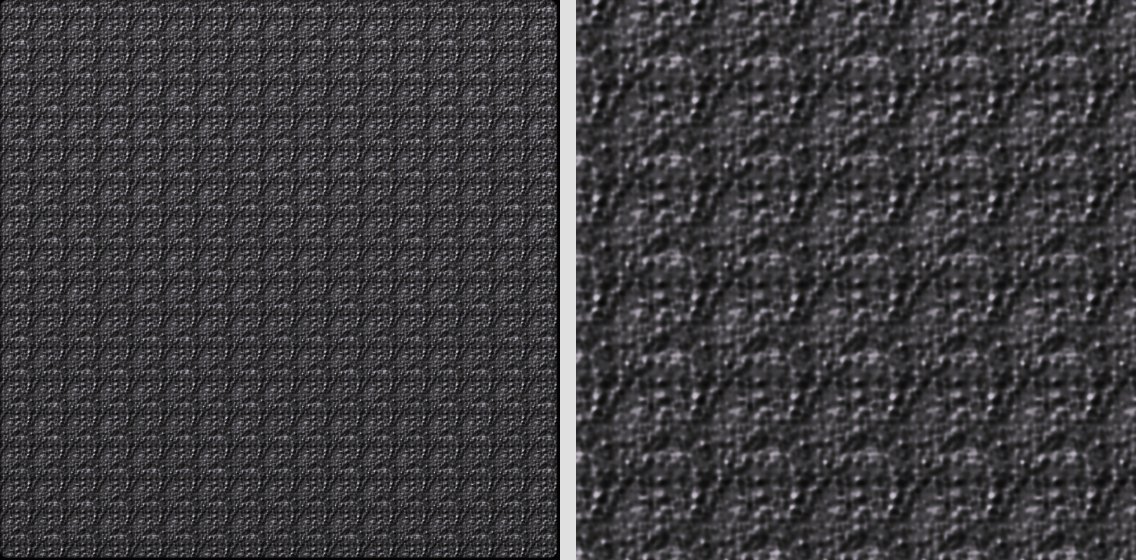
Left, the full canvas; right, a detail of the centre.
Reproduce this texture procedurally as a three.js fragment shader.

```glsl
// Dark charcoal stone: a 17 by 17 grid of one rough, embossed tile, lit from the upper left.
// The grain is cellular noise that wraps at each tile, with a little jitter between repeats;
// soft patches and thin dark seams shape the tile, and a rounded black rim closes the plate.

varying vec2 vUv;

vec2 hash2(vec2 p) {
  return fract(sin(vec2(dot(p, vec2(127.1, 311.7)), dot(p, vec2(269.5, 183.3)))) * 4375.85);
}

// Height of rounded grains, one per cell, repeating after "wrap" cells
float grainHeight(vec2 p, float wrap) {
  vec2 base = floor(p);
  float height = 0.0;
  for (int j = -1; j <= 1; j++) {
    for (int i = -1; i <= 1; i++) {
      vec2 cell = base + vec2(float(i), float(j));
      vec2 wrapped = floor(mod(cell + 0.5, wrap));
      vec2 jitter = mix(hash2(wrapped + wrap), hash2(cell + 7.0), 0.18);
      float size = hash2(wrapped + 41.0).x;
      vec2 d = p - cell - jitter;
      height += size * exp(-5.0 * dot(d, d));
    }
  }
  return height;
}

// Slope toward the light at the upper left (y runs down)
float emboss(vec2 tilePos, float cells) {
  vec2 p = tilePos * cells;
  return grainHeight(p + 0.28, cells) - grainHeight(p - 0.28, cells);
}

float blob(vec2 p, vec2 center, vec2 radius) {
  vec2 d = (p - center) / radius;
  return exp(-dot(d, d));
}

float roundedBox(vec2 p, vec2 halfSize, float radius) {
  vec2 d = abs(p) - halfSize + radius;
  return length(max(d, 0.0)) + min(max(d.x, d.y), 0.0) - radius;
}

void main() {
  // Tile grid, counted from the top, with a half-tile shift down
  vec2 grid = vec2(vUv.x, 1.0 - vUv.y) * 17.0 + vec2(0.0, 0.5);
  vec2 tile = floor(grid);
  vec2 t = fract(grid);
  vec2 vary = hash2(tile + 3.0);

  // Coarse and fine grain
  float relief = 1.15 * emboss(grid, 11.0) + 0.55 * emboss(grid + 0.37, 17.0);

  // Raised and sunken patches with wavy outlines
  vec2 w = t + 0.035 * sin(t.yx * vec2(25.1, 18.8) + vec2(0.6, 2.1));
  float patches = 0.38 * (0.6 + 0.8 * vary.x) * blob(w, vec2(0.22, 0.45), vec2(0.15, 0.18));
  patches += 0.48 * (0.7 + 0.6 * vary.y) * blob(w, vec2(0.66, 0.83), vec2(0.27, 0.10));
  patches += 0.22 * blob(w, vec2(0.62, 0.36), vec2(0.22, 0.10));
  patches -= 0.35 * blob(w, vec2(0.50, 0.61), vec2(0.20, 0.11));
  patches -= 0.20 * blob(w, vec2(0.86, 0.55), vec2(0.09, 0.25));

  // Thin upright seams and softer level ones
  vec2 toSeam = min(t, 1.0 - t);
  float seams = 0.42 * exp(-pow(toSeam.x / 0.045, 2.0))
              + 0.30 * exp(-pow(toSeam.y / 0.080, 2.0));

  // Tone, slightly lighter toward the top, with a faint violet tint
  float tone = 0.222 * exp(relief + patches - seams + 0.20 * (vUv.y - 0.5));
  tone = min(tone, 0.45 + 0.35 * (1.0 - exp(-max(tone - 0.45, 0.0) / 0.35)));
  vec3 stone = tone * mix(vec3(1.0, 0.99, 1.01), vec3(1.01, 0.97, 1.04), smoothstep(0.1, 0.4, tone));

  // Black rim along the right and bottom, rounded corners
  float edge = roundedBox(vUv - vec2(0.4975, 0.502), vec2(0.4975, 0.498), 0.014);
  stone *= 1.0 - 0.35 * smoothstep(-0.006, 0.0, edge);
  vec3 color = mix(stone, vec3(0.012), smoothstep(-0.001, 0.001, edge));
  gl_FragColor = vec4(color, 1.0);
}
```
